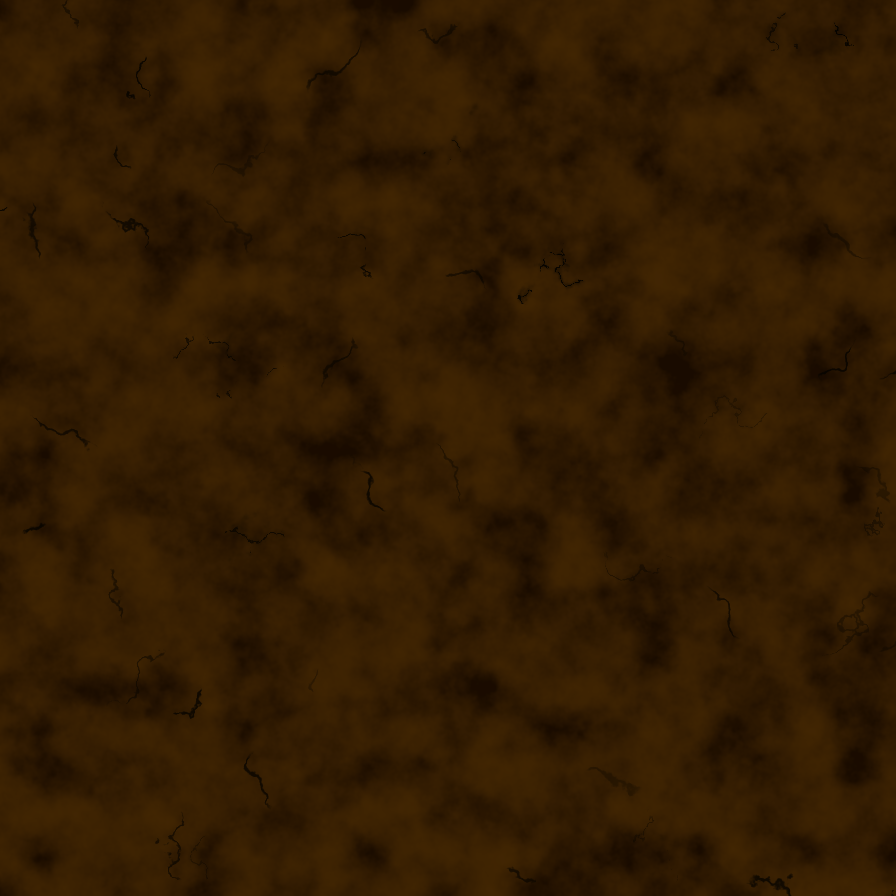
Write a Shadertoy shader that draws this texture.

```glsl
// Dark brown, softly mottled ground with a few thin black cracks.
// Layered value noise makes the clouds; jittered grid cells each hold
// one tapered line, bent by noise into a straight, jagged or knotted crack.

#define CLOUD_SCALE 22.0
#define CLOUD_CONTRAST 1.55
#define CLOUD_SKEW 1.5
#define CLOUD_LEVEL 0.625
#define OCTAVE_GAIN 0.54
#define CRACK_GRID 9.0
#define CRACK_SHARE 0.52
#define CRACK_WIDTH 0.016
#define CRACK_DETAIL 4.0
#define DARK_BROWN vec3(0.100, 0.045, 0.000)
#define LIGHT_BROWN vec3(0.257, 0.147, 0.010)
#define CRACK_COLOR vec3(0.018, 0.010, 0.000)

float hash(vec2 p) {
    vec3 q = fract(p.xyx * 0.1031);
    q += dot(q, q.yzx + 33.33);
    return fract((q.x + q.y) * q.z);
}

float valueNoise(vec2 p) {
    vec2 cell = floor(p);
    vec2 f = fract(p);
    f = f * f * (3.0 - 2.0 * f);
    float low = mix(hash(cell), hash(cell + vec2(1, 0)), f.x);
    float high = mix(hash(cell + vec2(0, 1)), hash(cell + vec2(1, 1)), f.x);
    return mix(low, high, f.y);
}

// Layered noise in 0..1, each octave turned to hide the grid.
float layeredNoise(vec2 p, float gain) {
    const mat2 turn = mat2(1.6, 1.2, -1.2, 1.6);
    float sum = 0.0;
    float total = 0.0;
    float weight = 1.0;
    for (int i = 0; i < 5; i++) {
        sum += weight * valueNoise(p);
        total += weight;
        weight *= gain;
        p = turn * p + 17.3;
    }
    return sum / total;
}

// Darkness of all cracks near p, with p in grid cells.
float cracks(vec2 p, float pixel) {
    vec2 warp = vec2(layeredNoise(p * CRACK_DETAIL + 40.0, 0.5),
                     layeredNoise(p * CRACK_DETAIL + 90.0, 0.5)) - 0.5;
    float darkness = 0.0;
    for (int y = -1; y <= 1; y++)
    for (int x = -1; x <= 1; x++) {
        vec2 cell = floor(p) + vec2(x, y);
        if (hash(cell + 5.0) > CRACK_SHARE) continue;

        // Random placement and character of this crack
        vec2 center = cell + 0.1 + 0.8 * vec2(hash(cell + 11.0), hash(cell + 23.0));
        float angle = 6.2832 * hash(cell + 31.0);
        float halfLength = mix(0.12, 0.40, hash(cell + 47.0));
        float knot = hash(cell + 59.0);
        float strength = mix(0.30, 1.0, hash(cell + 71.0));

        // Bent local frame: x runs along the crack
        vec2 q = p - center + warp * mix(0.3, 1.2, knot * knot);
        float c = cos(angle);
        float s = sin(angle);
        q = mat2(c, -s, s, c) * q;
        q.y += 0.04 * sin(q.x * 11.0 + angle * 3.0);

        // Tapered line and a soft stain around knotted ones
        float along = abs(q.x) / halfLength;
        float taper = clamp(1.0 - along * along, 0.0, 1.0);
        float width = CRACK_WIDTH * (0.35 + taper);
        float line = 1.0 - smoothstep(width * 0.3, width + pixel, abs(q.y));
        line *= smoothstep(0.0, 0.5, taper);
        float stain = 0.45 * knot * knot * exp(-75.0 * dot(q, q));
        darkness = max(darkness, strength * max(line, stain));
    }
    return darkness;
}

void mainImage(out vec4 fragColor, in vec2 fragCoord) {
    vec2 uv = fragCoord / iResolution.y;

    // Mottled ground, skewed so that dark spots go deeper than light ones
    float cloud = layeredNoise(uv * CLOUD_SCALE, OCTAVE_GAIN) - 0.5;
    float tone = CLOUD_LEVEL + CLOUD_CONTRAST * cloud - CLOUD_SKEW * cloud * cloud;
    vec3 color = mix(DARK_BROWN, LIGHT_BROWN, clamp(tone, 0.0, 1.0));

    // Cracks on top
    float crack = cracks(uv * CRACK_GRID, CRACK_GRID / iResolution.y);
    color = mix(color, CRACK_COLOR, crack);

    fragColor = vec4(color, 1.0);
}
```
